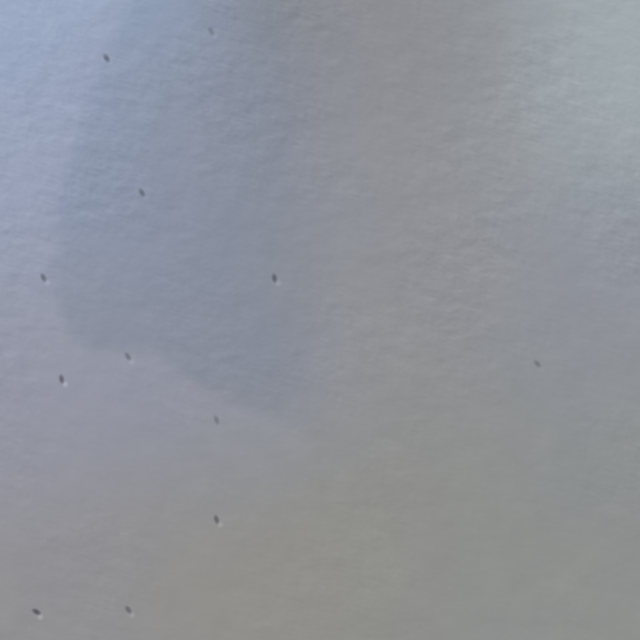
Reproduce this texture procedurally as a Shadertoy shader.

```glsl
// A smooth painted wall in soft light: blended pools of grey, blue and warm tint,
// a faint shadow lobe at the upper left, fine slanted relief from embossed noise,
// and a few small dark pits, some with a pale chipped rim.

float hash(vec2 p) {
    vec3 q = fract(vec3(p.xyx) * 0.1031);
    q += dot(q, q.yzx + 33.33);
    return fract((q.x + q.y) * q.z);
}

float noise(vec2 p) {
    vec2 cell = floor(p), f = fract(p);
    f = f * f * (3.0 - 2.0 * f);
    return mix(mix(hash(cell), hash(cell + vec2(1, 0)), f.x),
               mix(hash(cell + vec2(0, 1)), hash(cell + vec2(1, 1)), f.x), f.y);
}

float fbm(vec2 p) {
    float sum = 0.0, amp = 0.5;
    for (int i = 0; i < 4; i++) {
        sum += amp * noise(p);
        p = mat2(1.6, 1.2, -1.2, 1.6) * p + 7.3;
        amp *= 0.5;
    }
    return sum;
}

// Adds one pool of tint; the alpha channel gathers the weights
void addPool(inout vec4 sum, vec2 uv, vec2 centre, float radius, vec3 tint) {
    vec2 d = (uv - centre) / radius;
    sum += vec4(tint, 1.0) * exp(-dot(d, d));
}

vec3 wallTint(vec2 uv) {
    vec4 sum = vec4(0.0);
    addPool(sum, uv, vec2(0.02, 1.00), 0.20, vec3(0.615, 0.675, 0.775));
    addPool(sum, uv, vec2(0.03, 0.75), 0.20, vec3(0.605, 0.645, 0.74));
    addPool(sum, uv, vec2(0.04, 0.40), 0.22, vec3(0.58, 0.59, 0.645));
    addPool(sum, uv, vec2(0.30, 0.70), 0.23, vec3(0.575, 0.595, 0.665));
    addPool(sum, uv, vec2(0.38, 0.40), 0.15, vec3(0.565, 0.58, 0.645));
    addPool(sum, uv, vec2(0.62, 0.92), 0.20, vec3(0.545, 0.55, 0.57));
    addPool(sum, uv, vec2(0.62, 0.58), 0.22, vec3(0.56, 0.565, 0.58));
    addPool(sum, uv, vec2(0.95, 0.55), 0.20, vec3(0.56, 0.575, 0.615));
    addPool(sum, uv, vec2(1.00, 0.92), 0.23, vec3(0.635, 0.675, 0.69));
    addPool(sum, uv, vec2(0.85, 0.20), 0.30, vec3(0.555, 0.565, 0.56));
    addPool(sum, uv, vec2(0.48, 0.14), 0.25, vec3(0.565, 0.56, 0.54));
    addPool(sum, uv, vec2(0.10, 0.05), 0.20, vec3(0.565, 0.56, 0.57));
    return sum.rgb / sum.a;
}

// Shadow lobe: curved on the left and below, fading out to the right
float shadowLobe(vec2 uv) {
    vec2 p = uv + 0.04 * (vec2(fbm(uv * 5.0), fbm(uv * 5.0 + 31.0)) - 0.5);
    float left = 0.085 + 0.60 * pow(max(p.y - 0.56, 0.0), 2.0)
               + 1.6 * pow(max(0.56 - p.y, 0.0), 1.6);
    float bottom = 0.44 - 0.50 * max(p.x - 0.24, 0.0);
    return smoothstep(-0.015, 0.02, p.x - left)
         * smoothstep(-0.012, 0.018, p.y - bottom)
         * (1.0 - smoothstep(0.40, 0.56, p.x));
}

// Short grains stretched down a gentle slope, lit from the upper left
float relief(vec2 uv) {
    mat2 slope = mat2(0.90, 0.43, -0.43, 0.90);
    vec2 lightStep = vec2(-0.003, 0.004);
    vec2 stretch = vec2(42.0, 66.0);
    float grain = fbm(slope * uv * stretch) - fbm(slope * (uv + lightStep) * stretch);
    float patches = smoothstep(0.25, 0.70, fbm(uv * 7.0 + 23.0));
    return grain * mix(0.6, 1.5, patches);
}

// Scattered pits: x is the dark hollow, y the pale rim below it
vec2 pits(vec2 uv) {
    vec2 marks = vec2(0.0), grid = uv * 8.0, home = floor(grid);
    for (int j = -1; j <= 1; j++)
    for (int i = -1; i <= 1; i++) {
        vec2 cell = home + vec2(i, j);
        float chance = mix(0.50, 0.10, smoothstep(1.0, 5.0, cell.x));
        float present = step(hash(cell + 17.0), chance);
        vec2 centre = cell + 0.2 + 0.6 * vec2(hash(cell + 3.0), hash(cell + 41.0));
        vec2 d = (grid - centre) / 8.0;
        float tilt = mix(0.0, 1.2, hash(cell + 59.0));
        vec2 r = mat2(cos(tilt), -sin(tilt), sin(tilt), cos(tilt)) * d;
        float strength = mix(0.35, 0.95, hash(cell + 71.0));
        float hollow = 1.0 - smoothstep(0.2, 1.5, length(r / vec2(0.004, 0.007)));
        float rim = 1.0 - smoothstep(0.1, 1.4, length((d - vec2(0.006, -0.008)) / 0.005));
        marks += present * strength * vec2(hollow, rim * hash(cell + 83.0));
    }
    return marks;
}

void mainImage(out vec4 fragColor, in vec2 fragCoord) {
    vec2 uv = fragCoord / iResolution.xy;

    // Broad light and colour, slightly warped so the pools look uneven
    vec2 warp = vec2(fbm(uv * 3.0), fbm(uv * 3.0 + 19.0)) - 0.5;
    vec3 color = wallTint(uv + 0.08 * warp);
    color -= vec3(0.036, 0.026, 0.026) * shadowLobe(uv);

    // Faint blotches and surface grain, rougher towards the top
    color += vec3(0.014, 0.010, -0.004) * (fbm(uv * 9.0 + 5.0) - 0.5);
    color += 0.018 * (fbm(uv * vec2(26.0, 34.0)) - 0.5);
    color += relief(uv) * mix(0.040, 0.085, smoothstep(0.1, 0.8, uv.y));

    // Pits and their chipped rims
    vec2 marks = pits(uv);
    color += 0.12 * marks.y;
    color = mix(color, vec3(0.27, 0.27, 0.30), 0.75 * min(marks.x, 1.0));

    fragColor = vec4(color, 1.0);
}
```
